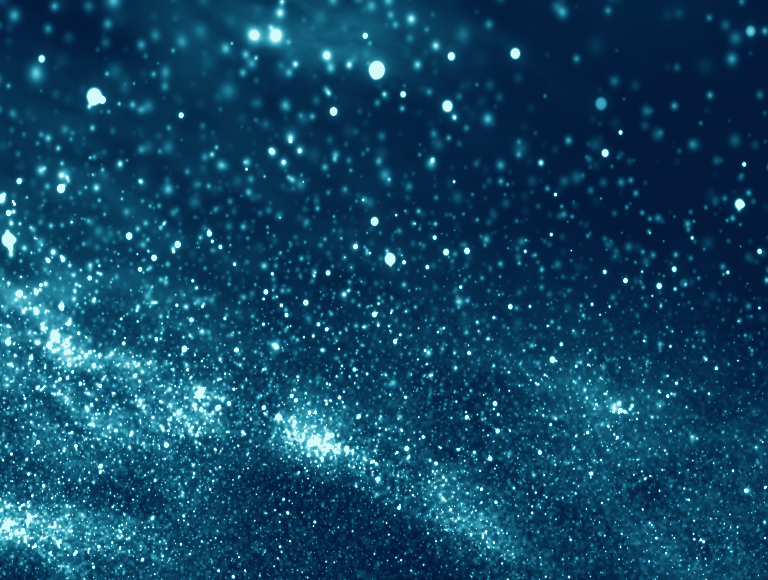
Give the GLSL for this background, as a Shadertoy shader.

```glsl
const int LAYERS = 7;

vec3 hash32(vec2 p) {
    vec3 q = fract(p.xyx * vec3(0.1031, 0.1030, 0.0973));
    q += dot(q, q.yxz + 33.33);
    return fract((q.xxy + q.yzz) * q.zyx);
}

float valueNoise(vec2 p) {
    vec2 cell = floor(p), f = fract(p);
    f = f * f * (3.0 - 2.0 * f);
    float low = mix(hash32(cell).x, hash32(cell + vec2(1, 0)).x, f.x);
    float high = mix(hash32(cell + vec2(0, 1)).x, hash32(cell + 1.0).x, f.x);
    return mix(low, high, f.y);
}

float fbm(vec2 p) {
    float sum = 0.0, amplitude = 0.5;
    for (int i = 0; i < 5; i++) {
        sum += amplitude * valueNoise(p);
        p = mat2(1.6, 1.2, -1.2, 1.6) * p + 7.3;
        amplitude *= 0.5;
    }
    return sum;
}

// Rotated elliptical Gaussian
float glow(vec2 p, vec2 centre, vec2 radius, float angle) {
    float c = cos(angle), s = sin(angle);
    vec2 q = mat2(c, -s, s, c) * (p - centre) / radius;
    return exp(-dot(q, q));
}

// Broad light distribution, in units of canvas height
float hazeField(vec2 p) {
    float haze = 0.34 * glow(p, vec2(0.00, 0.39), vec2(0.20, 0.13), -0.2);
    haze += 0.20 * glow(p, vec2(0.15, 0.50), vec2(0.50, 0.34), -0.2);
    haze += 0.28 * glow(p, vec2(0.55, 0.94), vec2(0.26, 0.09), -0.15);
    haze += 0.28 * glow(p, vec2(0.32, 0.31), vec2(0.24, 0.075), -0.3);
    haze += 0.42 * glow(p, vec2(0.59, 0.22), vec2(0.080, 0.040), -0.45);
    haze += 0.46 * glow(p, vec2(0.03, 0.08), vec2(0.27, 0.060), -0.2);
    haze += 0.36 * glow(p, vec2(0.83, 0.07), vec2(0.15, 0.040), -0.6);
    haze += 0.18 * glow(p, vec2(0.95, 0.34), vec2(0.20, 0.070), -0.4);
    haze += 0.17 * glow(p, vec2(0.75, 0.19), vec2(0.80, 0.170), 0.0);
    haze += 0.16 * glow(p, vec2(1.18, 0.05), vec2(0.16, 0.060), -0.3);
    haze -= 0.27 * glow(p, vec2(0.50, 0.15), vec2(0.17, 0.050), -0.5);
    haze -= 0.14 * glow(p, vec2(0.66, 0.07), vec2(0.12, 0.050), -0.5);
    return max(haze, 0.0);
}

// Scattered bokeh, concentrated around a horizontal band
float particles(vec2 p, float cells, float bandY, float pixel, float seed) {
    vec2 grid = p * cells, home = floor(grid);
    float light = 0.0;
    for (int y = -1; y <= 1; y++)
    for (int x = -1; x <= 1; x++) {
        vec2 cell = home + vec2(x, y);
        vec3 place = hash32(cell + seed), kind = hash32(cell + seed + 57.7);
        vec2 centre = cell + place.xy;
        vec2 spot = centre / cells;
        float band = exp(-pow((spot.y - bandY) / 0.215, 2.0));
        float density = mix(0.95, 0.50, smoothstep(0.45, 1.15, spot.x));
        density = band * (density + 0.7 * hazeField(spot));
        float present = step(place.z, density);
        float radius = max(mix(0.11, 0.22, kind.x), 0.7 * pixel * cells);
        float d = length((grid - centre) * vec2(1.0, 0.88));
        float soft = exp(-d * d / (radius * radius));
        float strength = mix(0.10, 0.78, kind.y * kind.y);
        float bright = smoothstep(0.945, 0.96, kind.z);
        float edge = max(0.06, pixel * cells);
        float disc = 1.0 - smoothstep(radius - edge, radius + edge, d);
        float halo = exp(-d * d / (4.0 * radius * radius));
        light += present * (soft * strength + bright * (0.85 * disc + 0.15 * halo));
    }
    return light;
}

// Navy to cyan to white ramp
vec3 oceanColor(float level) {
    vec3 stops[6] = vec3[6](
        vec3(0.01, 0.10, 0.23), vec3(0.03, 0.22, 0.34), vec3(0.06, 0.34, 0.46),
        vec3(0.13, 0.50, 0.60), vec3(0.29, 0.72, 0.80), vec3(0.82, 0.98, 0.98));
    vec3 color = stops[0];
    for (int i = 1; i < 6; i++)
        color = mix(color, stops[i], clamp(level * 5.0 - float(i - 1), 0.0, 1.0));
    return color;
}

void mainImage(out vec4 fragColor, in vec2 fragCoord) {
    float pixel = 1.0 / iResolution.y;
    vec2 p = fragCoord * pixel;
    p.x *= 1.326 * iResolution.y / iResolution.x;

    // Warped, clumpy haze
    vec2 warp = vec2(fbm(p * 7.0), fbm(p * 7.0 + 31.0)) - 0.48;
    float haze = hazeField(p + 0.07 * warp);
    vec2 flow = vec2(p.x * 9.0, (p.y + 0.35 * p.x) * 18.0);
    float clumps = smoothstep(0.22, 0.75, fbm(flow + 1.5 * warp));
    float level = 0.045 + haze * (0.45 + 1.15 * clumps);
    level += 0.14 * (fbm(p * 6.0 + 13.0) - 0.45);

    // Surface grain grows toward the foreground
    float grain = valueNoise(p * 210.0) * valueNoise(p * 140.0 + 9.0);
    level += (grain - 0.22) * smoothstep(0.65, 0.05, p.y) * (0.32 + 0.9 * haze);

    // Particles shrink and gather toward the foreground
    for (int i = 0; i < LAYERS; i++) {
        float depth = float(i);
        float cells = 15.0 * pow(1.42, depth);
        level += particles(p, cells, 0.94 - 0.14 * depth, pixel, 31.0 * depth + 4.0);
    }

    // Deep shade along the upper corners
    level -= 0.06 * glow(p, vec2(1.20, 0.75), vec2(0.40, 0.30), 0.0);
    level -= 0.07 * glow(p, vec2(0.0, 1.0), vec2(0.30, 0.12), 0.0);
    fragColor = vec4(oceanColor(max(level, 0.0)), 1.0);
}
```
